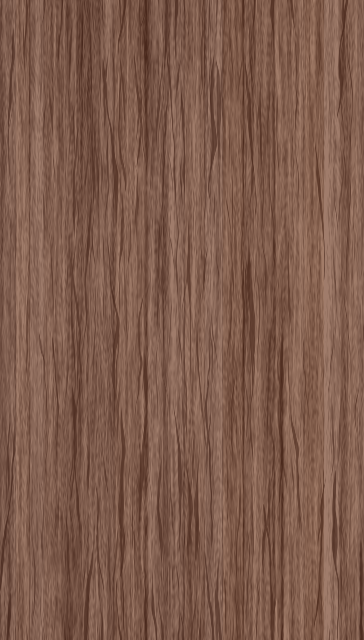
Write a Shadertoy shader that draws this texture.

```glsl
#define DARK vec3(0.310, 0.180, 0.130)
#define LIGHT vec3(0.595, 0.455, 0.385)
#define PLANKS 15.0
#define PLANK_CONTRAST 0.34
#define GRAIN_CONTRAST 0.46
#define VEIN_LAYERS 4
#define VEIN_DENSITY 0.60
#define VEIN_WIDTH 0.0105
#define VEIN_DEPTH 0.85
#define STREAK_DEPTH 0.34
#define BASE_TONE 0.76

float hash(vec2 p) {
    return fract(sin(dot(p, vec2(127.1, 311.7))) * 43758.5453);
}

float noise(vec2 p) {
    vec2 i = floor(p), f = fract(p);
    f = f * f * (3.0 - 2.0 * f);
    vec2 e = vec2(0.0, 1.0);
    return mix(mix(hash(i), hash(i + e.yx), f.x),
               mix(hash(i + e.xy), hash(i + e.yy), f.x), f.y);
}

// Noise centred on zero, stretched by separate x and y frequencies
float fibre(vec2 p, float fx, float fy) {
    return noise(p * vec2(fx, fy) + fx) - 0.5;
}

// Uneven vertical strips: x is the tone, y the seam line, z the warmth
vec3 planks(float x, float soft) {
    float u = x * PLANKS + 1.8 * noise(vec2(x * 6.0, 3.0));
    float id = floor(u), f = fract(u), w = soft * PLANKS;
    float blend = smoothstep(1.0 - w, 1.0, f);
    float tone = mix(hash(vec2(id, 4.0)), hash(vec2(id + 1.0, 4.0)), blend);
    float warmth = mix(hash(vec2(id, 9.0)), hash(vec2(id + 1.0, 9.0)), blend);
    float seam = smoothstep(1.0 - 3.0 * w, 1.0 - 1.5 * w, f) * (1.0 - blend);
    return vec3(tone - 0.5, seam * hash(vec2(id, 6.0)), warmth - 0.5);
}

// Tapering, slanted, wavering veins, one per cell of a staggered grid
float veins(vec2 p, float columns, float rows, float width, float seed, float soft) {
    float ink = 0.0;
    for (int i = -1; i <= 1; i++) {
        float column = floor(p.x * columns) + float(i);
        float y = p.y * rows + 7.0 * hash(vec2(column, seed));
        float t = fract(y);
        vec2 id = vec2(column, floor(y)) + seed * 17.0;
        float crowd = 0.35 + 1.3 * noise(vec2(column / columns * 9.0, 2.0));
        float present = step(hash(id + 0.3), VEIN_DENSITY * crowd);

        float slant = (hash(id + 1.7) - 0.5) * 0.8 * (t - 0.5);
        float place = column + 0.5 + 0.7 * (hash(id + 2.9) - 0.5) + slant;
        float bend = 0.018 * (noise(vec2(id.x * 3.1, p.y * 8.0)) - 0.5)
                   + 0.004 * (noise(vec2(id.x * 5.3, p.y * 25.0)) - 0.5);
        float swell = noise(vec2(id.x * 7.7, p.y * 11.0));
        float radius = width * mix(0.14, 1.0, swell * swell) * pow(sin(3.14159 * t), 0.6)
                     * mix(0.55, 1.0, hash(id + 5.1));

        float d = abs(p.x - place / columns - bend);
        float line = 1.0 - smoothstep(radius - soft * 0.5, radius + soft * 0.5, d);
        ink = max(ink, present * line * min(1.0, radius / (soft * 0.4)));
    }
    return ink;
}

void mainImage(out vec4 fragColor, in vec2 fragCoord) {
    vec2 p = fragCoord / iResolution.x;
    float soft = 1.0 / iResolution.x;
    vec2 q = p + vec2(0.008 * fibre(p, 5.0, 3.0), 0.0);

    // Strips and fibres; the shear keeps pores from lining up in rows
    vec3 plank = planks(p.x, soft);
    vec2 pore = q + vec2(0.0, 0.4 * noise(vec2(p.x * 90.0, 8.0)));
    float tone = BASE_TONE + PLANK_CONTRAST * plank.x - 0.4 * plank.y;
    float grain = 0.6 * fibre(q, 50.0, 1.2) + 0.8 * fibre(q, 140.0, 3.0)
                + 0.9 * fibre(pore, 270.0, 16.0) + 0.8 * fibre(pore, 285.0, 75.0);
    tone += GRAIN_CONTRAST * grain;

    // Long straight streaks, dark and broad or pale and thin
    float streak = noise(vec2(p.x * 44.0, p.y * 0.35));
    float fine = noise(vec2(p.x * 120.0 + 31.0, p.y * 0.8));
    tone -= STREAK_DEPTH * smoothstep(0.70, 0.80, streak);
    tone -= 0.5 * STREAK_DEPTH * smoothstep(0.76, 0.86, fine);
    tone += 0.5 * STREAK_DEPTH * smoothstep(0.24, 0.14, fine);

    // Veins, from few and broad to many and fine
    float ink = 0.0;
    for (int k = 0; k < VEIN_LAYERS; k++) {
        float n = float(k);
        float layer = veins(p, 11.0 + 6.0 * n, 2.1 + 0.8 * n,
                            VEIN_WIDTH / (1.0 + 0.5 * n), n + 1.0, soft);
        ink = max(ink, layer * (1.0 - 0.08 * n));
    }
    tone = mix(tone, 0.25 * tone - 0.08, ink * VEIN_DEPTH);

    // Soft light, a little weaker towards the edges
    vec2 c = fragCoord / iResolution.xy - 0.5;
    tone += 0.05 - 0.3 * dot(c, c);

    vec3 color = mix(DARK, LIGHT, clamp(tone, -0.08, 1.12));
    color += vec3(0.012, 0.0, -0.014) * plank.z;
    fragColor = vec4(color, 1.0);
}
```
